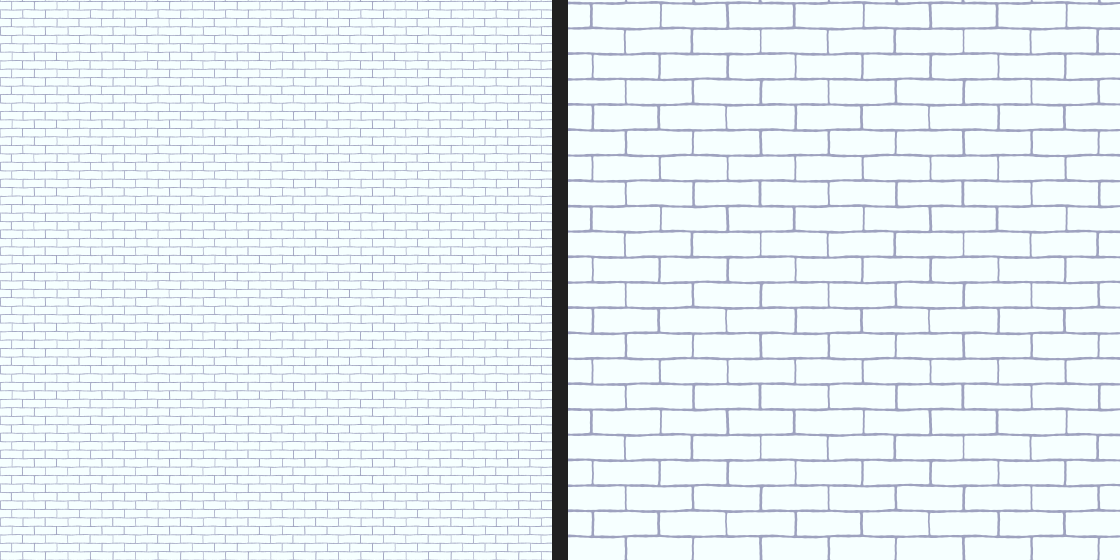
Left, the full canvas; right, a detail of the centre.
Give the GLSL for this pattern, as a WebGL 2 fragment shader.

```glsl
#version 300 es
precision highp float;
// Small hand-drawn brick wall: pale bricks in half bond with thin, rough lilac joints.

uniform vec2 u_resolution;
out vec4 fragColor;

const vec2 BRICKS = vec2(24.49, 66.15);    // bricks across, courses down
const vec2 TILE = vec2(3.0, 8.0);          // bricks and courses before the wear repeats
const float BRICK_LENGTH = 2.659;          // in course heights, as are all sizes below
const float TOP_GAP = 0.172;               // height of the cut course at the top
const float BED_HALF_WIDTH = 0.047;
const float JOINT_HALF_WIDTH = 0.043;
const float BED_WAVE = 0.03;
const float JOINT_SHIFT = 0.09;
const float JOINT_LEAN = 0.07;
const float ROUGHNESS = 0.012;
const float CORNER_RADIUS = 0.07;
const vec3 BRICK_COLOR = vec3(0.965, 1.0, 1.0);
const vec3 MORTAR_COLOR = vec3(0.62, 0.635, 0.75);
const float TAU = 6.2831853;

float hash(vec2 p) {
    vec3 q = fract(vec3(p.xyx) * 0.1031);
    q += dot(q, q.yzx + 33.33);
    return fract((q.x + q.y) * q.z);
}

// Layered sines over one tile, with a phase drawn from the seed
float wave(float t, float seed, vec3 cycles) {
    vec3 phase = vec3(hash(vec2(seed, 1.7)), hash(vec2(seed, 5.3)), hash(vec2(seed, 9.1)));
    return dot(sin(TAU * (t * cycles + phase)), vec3(0.5, 0.3, 0.2));
}

// Union of two distances with a rounded inner corner
float roundUnion(float a, float b, float radius) {
    float h = max(radius - abs(a - b), 0.0) / radius;
    return min(a, b) - h * h * radius * 0.25;
}

void main() {
    vec2 uv = gl_FragCoord.xy / u_resolution;
    float pixel = BRICKS.y / u_resolution.y;
    float across = uv.x * BRICKS.x;
    float down = (1.0 - uv.y) * BRICKS.y - TOP_GAP;
    float tileX = across / TILE.x;

    // Wavy bed joint between courses
    float line = round(down);
    float lineId = mod(line, TILE.y);
    float bedY = down - line - BED_WAVE * wave(tileX, lineId, vec3(2.0, 3.0, 7.0));
    float bedRough = ROUGHNESS * wave(tileX, lineId + 20.0, vec3(5.0, 19.0, 37.0));
    float bed = abs(bedY) - BED_HALF_WIDTH - bedRough;

    // Upright joint, set half a brick over on every other course
    float course = bedY > 0.0 ? line : line - 1.0;
    float shifted = across - (mod(course, 2.0) < 0.5 ? 0.52 : 0.005);
    float joint = round(shifted);
    vec2 jointId = mod(vec2(joint, course), TILE);
    float seed = jointId.x * TILE.y + jointId.y + 40.0;
    float height = down - course - 0.5;
    float center = JOINT_SHIFT * (hash(jointId + 3.0) - 0.5)
                 + JOINT_LEAN * (hash(jointId + 17.0) - 0.5) * height
                 + ROUGHNESS * wave(height, seed, vec3(1.0, 2.0, 5.0));
    float width = JOINT_HALF_WIDTH * mix(0.65, 1.35, hash(jointId + 31.0));
    float upright = abs((shifted - joint) * BRICK_LENGTH - center) - width;

    // Smooth ink coverage
    float mortar = roundUnion(bed, upright, CORNER_RADIUS);
    float coverage = clamp(0.5 - mortar / pixel, 0.0, 1.0);
    fragColor = vec4(mix(BRICK_COLOR, MORTAR_COLOR, coverage), 1.0);
}
```
